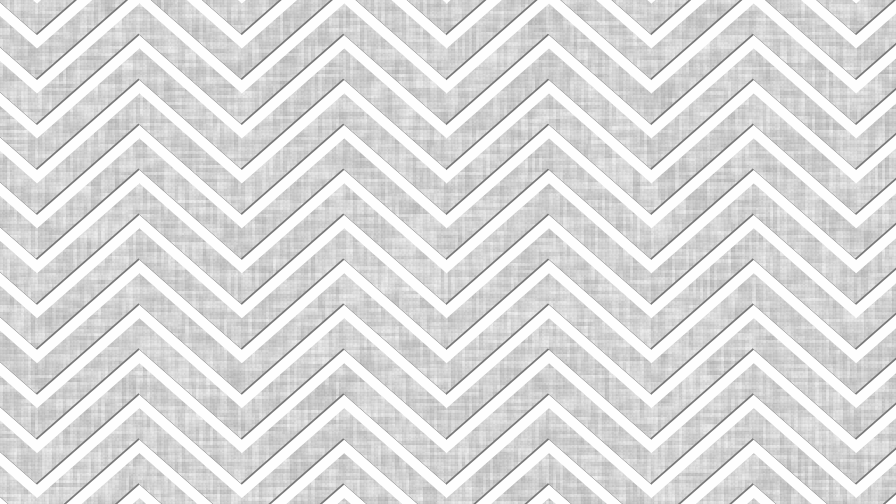
Give the GLSL for this pattern, as a WebGL 1 fragment shader.

```glsl
precision highp float;
// Raised white chevron stripes over a grey linen cloth.
// A folded x coordinate bends straight bands into zigzags; an offset copy of
// the bands gives the thin shadow, and streaked noise gives the weave.

uniform vec2 u_resolution;

// Lengths are fractions of the canvas height.
const float ZIGZAG_WIDTH = 0.4063;    // peak to peak
const float ROW_HEIGHT = 0.0892;      // stripe to stripe
const float ZIGZAG_RISE = 2.0 * ROW_HEIGHT;
const vec2 PEAK = vec2(0.2766, 0.5736);
const float STRIPE_SHARE = 0.30;      // stripe part of each row
const vec2 SHADOW_OFFSET = vec2(-0.0021, 0.0028);
const float THREAD_PITCH = 1.0 / 144.0;
const float STREAK_LENGTH = 7.0;      // in threads
const float STREAK_DEPTH = 0.10;
const float WEAVE_DEPTH = 0.05;
const float GRAIN_DEPTH = 0.04;

const vec3 STRIPE_COLOUR = vec3(0.995);
const vec3 CLOTH_COLOUR = vec3(0.82);
const vec3 SHADOW_COLOUR = vec3(0.48);

float hash(vec2 p) {
    vec3 q = fract(vec3(p.xyx) * 0.1031);
    q += dot(q, q.yzx + 33.33);
    return fract((q.x + q.y) * q.z);
}

// Coverage of the zigzag stripes, smoothed over one pixel.
float stripes(vec2 p, float pixel) {
    float fold = 2.0 * abs(fract((p.x - PEAK.x) / ZIGZAG_WIDTH + 0.5) - 0.5);
    float row = (PEAK.y - p.y - fold * ZIGZAG_RISE) / ROW_HEIGHT;
    float fromCentre = abs(fract(row - 0.5 * STRIPE_SHARE + 0.5) - 0.5);
    float slope = 2.0 * ZIGZAG_RISE / ZIGZAG_WIDTH;
    float dist = (fromCentre - 0.5 * STRIPE_SHARE) * ROW_HEIGHT
        / sqrt(1.0 + slope * slope);
    return 1.0 - smoothstep(-0.6 * pixel, 0.6 * pixel, dist);
}

// Brightness along one thread: x runs along it, y counts threads.
float streak(vec2 p) {
    float thread = floor(p.y);
    float along = p.x / STREAK_LENGTH + hash(vec2(thread, 7.0));
    float cell = floor(along);
    float blend = smoothstep(0.0, 1.0, fract(along));
    return mix(hash(vec2(cell, thread)), hash(vec2(cell + 1.0, thread)), blend) - 0.5;
}

// Crossed threads, an over-under checker and fine grain.
float linen(vec2 p) {
    vec2 q = p / THREAD_PITCH;
    float crossed = streak(q) + streak(q.yx + vec2(31.0, 57.0));
    vec2 gap = abs(fract(q) - 0.5);
    float weave = 0.5 - gap.x - gap.y;
    float grain = hash(floor(q * 2.0) + 113.0) - 0.5;
    return STREAK_DEPTH * crossed + WEAVE_DEPTH * weave + GRAIN_DEPTH * grain;
}

void main() {
    vec2 p = gl_FragCoord.xy / u_resolution.y;
    float pixel = 1.0 / u_resolution.y;

    vec3 colour = CLOTH_COLOUR + linen(p);
    colour = mix(colour, SHADOW_COLOUR, stripes(p - SHADOW_OFFSET, pixel));
    colour = mix(colour, STRIPE_COLOUR, stripes(p, pixel));

    gl_FragColor = vec4(colour, 1.0);
}
```
